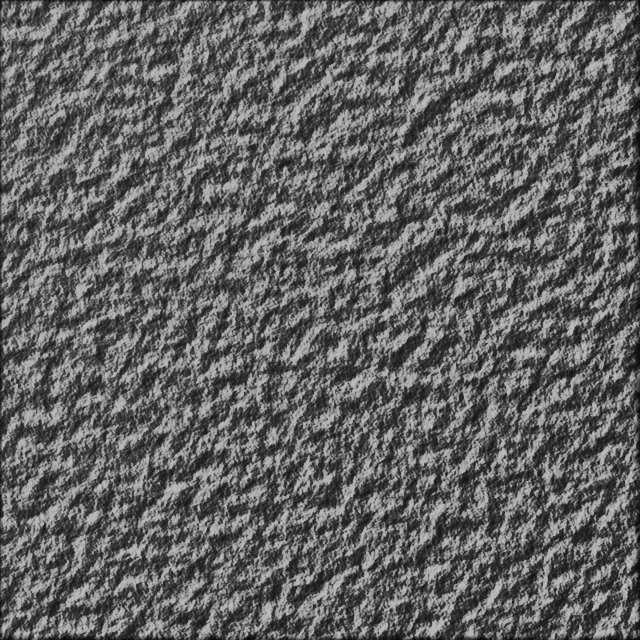
A three.js fragment shader for this texture:

```glsl
#define LUMP_FREQ 30.0
#define LACUNARITY 1.66
#define GAIN 0.98
#define OCTAVES 5
#define RELIEF 0.57
#define STRETCH 1.12
#define RIDGE_ANGLE 0.66
#define GRAIN_TURN 0.17
#define MID_GREY 0.4
#define CONTRAST 0.36
#define RIM_WIDTH 0.012

varying vec2 vUv;

vec2 randomGradient(vec2 cell) {
  vec3 q = fract(vec3(cell.xyx) * vec3(0.1031, 0.1030, 0.0973));
  q += dot(q, q.yzx + 33.33);
  float angle = 6.2832 * fract((q.x + q.y) * q.z);
  return vec2(cos(angle), sin(angle));
}

float gradientNoise(vec2 p) {
  vec2 cell = floor(p);
  vec2 f = p - cell;
  vec2 fade = f * f * f * (f * (f * 6.0 - 15.0) + 10.0);
  vec2 right = vec2(1.0, 0.0);
  vec2 up = vec2(0.0, 1.0);
  float a = dot(randomGradient(cell), f);
  float b = dot(randomGradient(cell + right), f - right);
  float c = dot(randomGradient(cell + up), f - up);
  float d = dot(randomGradient(cell + 1.0), f - 1.0);
  return mix(mix(a, b, fade.x), mix(c, d, fade.x), fade.y);
}

// Steepness of the noise across the ridges, per lattice cell
float slopeAcross(vec2 p) {
  vec2 halfStep = vec2(0.0, 0.15);
  return (gradientNoise(p + halfStep) - gradientNoise(p - halfStep)) / (2.0 * halfStep.y);
}

// Sum of slopes towards the light; finer grain is rounder, turned
// away from the ridges, and fainter in shaded hollows
float roughSlope(vec2 uv) {
  float slope = 0.0;
  float freq = LUMP_FREQ;
  float weight = RELIEF;
  float stretch = STRETCH;
  float angle = RIDGE_ANGLE;
  for (int i = 0; i < OCTAVES; i++) {
    vec2 along = vec2(cos(angle), sin(angle));
    vec2 across = vec2(-along.y, along.x);
    vec2 p = vec2(dot(uv, along) / stretch, dot(uv, across));
    float grain = mix(0.55, 1.15, smoothstep(-0.7, 0.2, slope));
    slope += weight * grain * slopeAcross(p * freq + 37.3 * float(i + 3));
    freq *= LACUNARITY;
    weight *= GAIN;
    stretch *= 0.92;
    angle += GRAIN_TURN;
  }
  return slope;
}

// Ragged dark rim, widest at the right and bottom
float rimLight(vec2 uv) {
  float ragged = RIM_WIDTH * gradientNoise(uv * 45.0 + 11.7);
  float rightGap = 1.0 - uv.x + ragged;
  float bottomGap = uv.y * 1.4 + ragged;
  float thinGap = 2.5 * min(uv.x, 1.0 - uv.y);
  float gap = min(min(rightGap, bottomGap), thinGap);
  return mix(0.25, 1.0, smoothstep(-0.3 * RIM_WIDTH, RIM_WIDTH, gap));
}

void main() {
  // Relief deepens and light falls off towards the lower right
  float falloff = 0.5 * (vUv.x + 1.0 - vUv.y);
  float slope = roughSlope(vUv) * mix(0.88, 1.12, falloff);
  slope += mix(0.1, -0.1, falloff);

  // Soft-limited relief shading
  float shade = slope / sqrt(1.0 + slope * slope);
  float grey = (MID_GREY + CONTRAST * shade) * rimLight(vUv);
  gl_FragColor = vec4(vec3(grey), 1.0);
}
```
